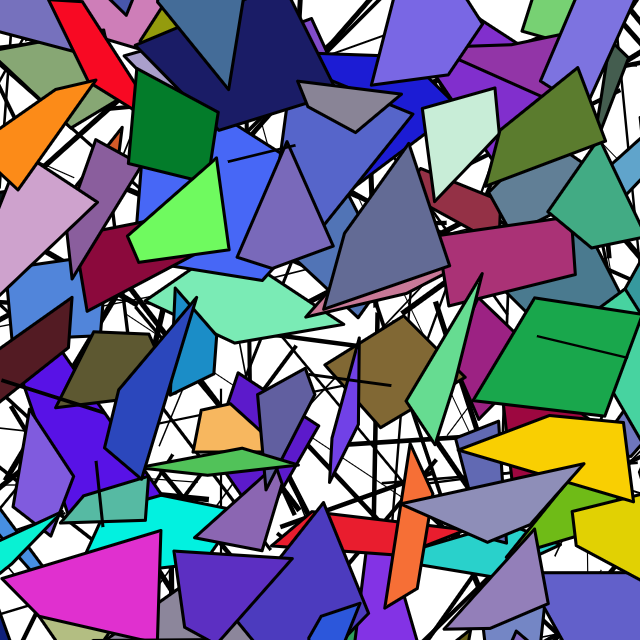
Reproduce this background procedurally as a WebGL 1 fragment shader.

```glsl
precision highp float;
// Scattered four-cornered shards in random colours with black outlines,
// piled over a white ground that is criss-crossed by black strokes.
// Layers are blended front to back, stopping once a pixel is opaque.

uniform vec2 u_resolution;

const float PI = 3.14159265;
const int SHARDS = 104;
const int STROKES = 190;
const int TOP_STROKES = 5;
const float OUTLINE = 0.0024;   // half width
const float MAX_RADIUS = 0.2;

float hash(float id, float salt) {
  return fract(sin(id * 12.9898 + salt * 78.233) * 43758.5453);
}

vec2 hash2(float id, float salt) {
  return vec2(hash(id, salt), hash(id, salt + 0.37));
}

vec2 rotate(vec2 v, float angle) {
  float c = cos(angle), s = sin(angle);
  return vec2(c * v.x - s * v.y, s * v.x + c * v.y);
}

// Antialiased coverage of a signed distance.
float coverage(float dist, float pixel) {
  return clamp(0.5 - dist / pixel, 0.0, 1.0);
}

// Evenly spread centre, reaching a little past the canvas.
vec2 scatter(float id) {
  vec2 spread = fract(0.5 + id * vec2(0.7549, 0.5698));
  return spread * 1.2 - 0.1 + 0.1 * (hash2(id, 1.0) - 0.5);
}

// Corner k of a shard: one per quadrant, so the outline never crosses itself.
vec2 corner(float id, float k, float thinness, float spin) {
  float angle = (k + 0.75 * hash(id, 2.0 + k)) * 0.5 * PI;
  float radius = mix(0.04, MAX_RADIUS, hash(id, 7.0 + k));
  vec2 v = radius * vec2(cos(angle), thinness * sin(angle));
  return rotate(v, spin);
}

// Folds one edge into the squared distance (x) and inside sign (y).
vec2 addEdge(vec2 state, vec2 p, vec2 a, vec2 b) {
  vec2 e = b - a, w = p - a;
  vec2 off = w - e * clamp(dot(w, e) / max(dot(e, e), 1e-6), 0.0, 1.0);
  bool above = p.y >= a.y;
  bool below = p.y < b.y;
  bool left = e.x * w.y > e.y * w.x;
  bool crosses = (above && below && left) || (!above && !below && !left);
  return vec2(min(state.x, dot(off, off)), crosses ? -state.y : state.y);
}

float shardDistance(vec2 p, float id) {
  float thinness = mix(0.2, 1.1, hash(id, 12.0));
  float spin = 0.95 + 0.5 * PI * (hash(id, 13.0) + hash(id, 14.0) - 1.0);
  vec2 a = corner(id, 0.0, thinness, spin);
  vec2 b = corner(id, 1.0, thinness, spin);
  vec2 c = corner(id, 2.0, thinness, spin);
  vec2 d = corner(id, 3.0, thinness, spin);
  vec2 state = vec2(1.0, 1.0);
  state = addEdge(state, p, a, b);
  state = addEdge(state, p, b, c);
  state = addEdge(state, p, c, d);
  state = addEdge(state, p, d, a);
  return state.y * sqrt(state.x);
}

// Random colour, with a share of the shards pulled toward violet blue.
vec3 shardColor(float id) {
  vec3 color = vec3(hash2(id, 20.0), hash(id, 21.0));
  float pull = 0.65 * step(hash(id, 22.0), 0.3);
  return mix(color, vec3(0.38, 0.28, 0.86), pull);
}

// Straight stroke with square ends.
float strokeDistance(vec2 p, float id, float maxLength) {
  vec2 center = hash2(id, 30.0) * 1.2 - 0.1;
  vec2 q = abs(rotate(p - center, -PI * hash(id, 31.0)));
  float width = mix(0.0008, 0.0046, hash(id, 32.0));
  vec2 halfSize = vec2(maxLength * mix(0.1, 0.5, hash(id, 33.0)), width);
  vec2 d = q - halfSize;
  return length(max(d, 0.0)) + min(max(d.x, d.y), 0.0);
}

void main() {
  float pixel = 1.0 / min(u_resolution.x, u_resolution.y);
  vec2 p = gl_FragCoord.xy * pixel;
  vec3 color = vec3(0.0);
  float clear = 1.0;   // light still passing to the layers behind

  // A few short strokes lie on top; black only blocks light.
  for (int i = 0; i < TOP_STROKES; i++) {
    clear *= 1.0 - coverage(strokeDistance(p, float(i) + 400.0, 0.2), pixel);
  }

  // Outlined shards, front to back.
  for (int i = 0; i < SHARDS; i++) {
    if (clear < 0.004) break;
    float id = float(i) + 1.0;
    vec2 q = p - scatter(id);
    if (dot(q, q) > 0.05) continue;
    float dist = shardDistance(q, id);
    float fill = coverage(dist + OUTLINE, pixel);
    color += clear * fill * shardColor(id);
    clear *= 1.0 - coverage(dist - OUTLINE, pixel);
  }

  // Strokes on the white ground.
  for (int i = 0; i < STROKES; i++) {
    if (clear < 0.004) break;
    clear *= 1.0 - coverage(strokeDistance(p, float(i) + 150.0, 0.6), pixel);
  }

  gl_FragColor = vec4(color + clear, 1.0);
}
```
